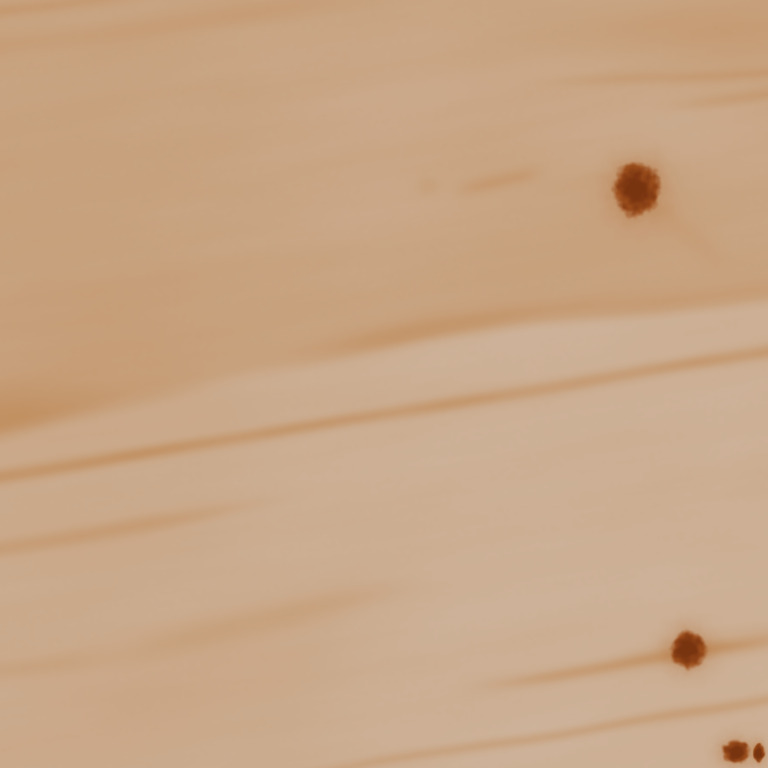
Give the GLSL for this texture, as a three.js fragment shader.

```glsl
// Pale pine board: soft slanted grain, a few amber growth lines and dark knots.
// A single "tone" value gathers broad stain, gradient noise and tapered streaks,
// is mapped to a wood colour ramp, and the knots are laid on top.
varying vec2 vUv;

vec2 gradientAt(vec2 cell) {
  float angle = 6.2832 * fract(sin(dot(cell, vec2(127.1, 311.7))) * 43758.55);
  return vec2(cos(angle), sin(angle));
}

// Gradient noise, roughly -0.7 to 0.7
float noise(vec2 p) {
  vec2 i = floor(p), f = fract(p);
  vec2 u = f * f * f * (f * (f * 6.0 - 15.0) + 10.0);
  vec2 e = vec2(1.0, 0.0);
  float low = mix(dot(gradientAt(i), f), dot(gradientAt(i + e), f - e), u.x);
  float high = mix(dot(gradientAt(i + e.yx), f - e.yx),
                   dot(gradientAt(i + e.xx), f - e.xx), u.x);
  return mix(low, high, u.y);
}

float fbm(vec2 p) {
  float sum = 0.0, gain = 1.0;
  for (int k = 0; k < 4; k++) {
    sum += gain * noise(p);
    p = p * 2.03 + 17.3;
    gain *= 0.5;
  }
  return sum;
}

// Soft round stain
float blob(vec2 p, vec2 center, vec2 size) {
  vec2 d = (p - center) / size;
  return exp(-dot(d, d));
}

// Soft line from a to b that fades at both ends
float streak(vec2 p, vec2 a, vec2 b, float width) {
  vec2 d = b - a;
  float along = dot(p - a, d) / dot(d, d);
  float across = dot(p - a, vec2(-d.y, d.x)) / length(d) / width;
  return exp(-across * across) * smoothstep(-0.1, 0.3, along)
       * (1.0 - smoothstep(0.7, 1.1, along));
}

// Ragged knot: amber halo, brown rim, darker heart
vec3 addKnot(vec3 wood, vec2 p, vec2 center, vec2 radius) {
  vec2 d = (p - center) / radius;
  float r = length(d) + 0.22 * noise(d * 1.6 + center * 40.0)
          + 0.10 * noise(p * 150.0);
  wood = mix(wood, vec3(0.70, 0.42, 0.19), 0.6 * exp(-r * r * 0.85));
  vec3 heart = mix(vec3(0.47, 0.20, 0.06), vec3(0.62, 0.31, 0.11),
                   smoothstep(0.3, 1.0, r + 0.3 * noise(p * 95.0)));
  return mix(wood, heart, 1.0 - smoothstep(0.72, 1.08, r));
}

void main() {
  vec2 p = vUv;
  vec2 grain = vec2(p.x, p.y - 0.17 * p.x);
  float wobble = noise(grain * vec2(5.0, 9.0));
  vec2 q = p + vec2(0.0, 0.006 * wobble);

  // Darker upper board over a paler lower one, parted by a curved edge
  float edge = 0.427 + 0.27 * p.x - 0.09 * p.x * p.x
             + 0.010 * exp(-40.0 * (p.x - 0.58) * (p.x - 0.58));
  float above = q.y - edge;
  float upper = smoothstep(-0.012, 0.022, above);
  float tone = mix(0.25 - 0.17 * smoothstep(0.1, 0.75, p.x), 0.45, upper);
  tone += 0.09 * upper * exp(-max(above, 0.0) * 9.0);

  // Broad stains and pale clearings
  tone += 0.38 * upper * blob(p, vec2(0.0, 0.455), vec2(0.22, 0.045));
  tone += 0.10 * blob(p, vec2(0.02, 0.62), vec2(0.25, 0.20));
  tone -= 0.17 * blob(p, vec2(0.50, 0.86), vec2(0.15, 0.12));
  tone -= 0.16 * blob(p, vec2(0.88, 0.83), vec2(0.16, 0.06));
  tone += 0.18 * blob(p, vec2(0.93, 0.96), vec2(0.20, 0.03));
  tone += 0.10 * blob(p, vec2(0.28, 0.12), vec2(0.22, 0.09));

  // Mottling, long fibres and fine tooth
  tone += 0.10 * fbm(grain * vec2(3.0, 7.0) + 4.0);
  tone += 0.07 * fbm(grain * vec2(2.5, 26.0) + 9.0);
  tone += 0.025 * noise(p * 110.0);

  // Amber band riding on the curved edge
  float band = (above - 0.008) / (above > 0.008 ? 0.020 : 0.011);
  tone += (0.36 + 0.15 * wobble) * exp(-band * band) * smoothstep(0.32, 0.52, p.x)
        * (1.0 - 0.45 * smoothstep(0.6, 0.95, p.x));

  // Main growth line and the thinner one below
  float ink = 0.62 + 0.25 * noise(grain * vec2(8.0, 3.0) + 2.0);
  tone += ink * streak(q, vec2(-0.6, 0.280), vec2(1.6, 0.641), 0.0095);
  tone += 0.45 * streak(q, vec2(0.25, -0.034), vec2(1.6, 0.187), 0.0075);

  // Short, fading streaks
  tone += 0.38 * streak(q, vec2(-0.25, 0.241), vec2(0.37, 0.352), 0.011);
  tone += 0.20 * streak(q, vec2(-0.15, 0.105), vec2(0.15, 0.148), 0.014);
  tone += 0.22 * streak(q, vec2(0.15, 0.145), vec2(0.54, 0.240), 0.018);
  tone += 0.30 * streak(q, vec2(-0.20, 0.955), vec2(0.25, 1.022), 0.010);
  tone += 0.22 * streak(q, vec2(-0.25, 0.905), vec2(0.55, 1.010), 0.016);
  tone += 0.25 * streak(q, vec2(0.70, 0.892), vec2(1.15, 0.912), 0.008);
  tone += 0.30 * streak(q, vec2(0.86, 0.862), vec2(1.20, 0.897), 0.009);
  tone += 0.32 * streak(q, vec2(0.59, 0.750), vec2(0.71, 0.775), 0.011);
  tone += 0.18 * blob(q, vec2(0.557, 0.759), vec2(0.014, 0.012));
  tone += 0.14 * streak(q, vec2(0.83, 0.75), vec2(0.95, 0.65), 0.016);
  tone += 0.58 * streak(q, vec2(0.62, 0.106), vec2(1.02, 0.168), 0.009);
  tone += 0.30 * streak(q, vec2(0.80, 0.138), vec2(1.25, 0.208), 0.018);

  vec3 color = mix(vec3(0.805, 0.700, 0.605), vec3(0.76, 0.57, 0.39),
                   clamp(tone, -0.05, 1.15));

  color = addKnot(color, p, vec2(0.829, 0.753), vec2(0.032, 0.035));
  color = addKnot(color, p, vec2(0.896, 0.154), vec2(0.025, 0.025));
  color = addKnot(color, p, vec2(0.958, 0.021), vec2(0.019, 0.016));
  color = addKnot(color, p, vec2(0.988, 0.020), vec2(0.008, 0.013));
  gl_FragColor = vec4(color, 1.0);
}
```
